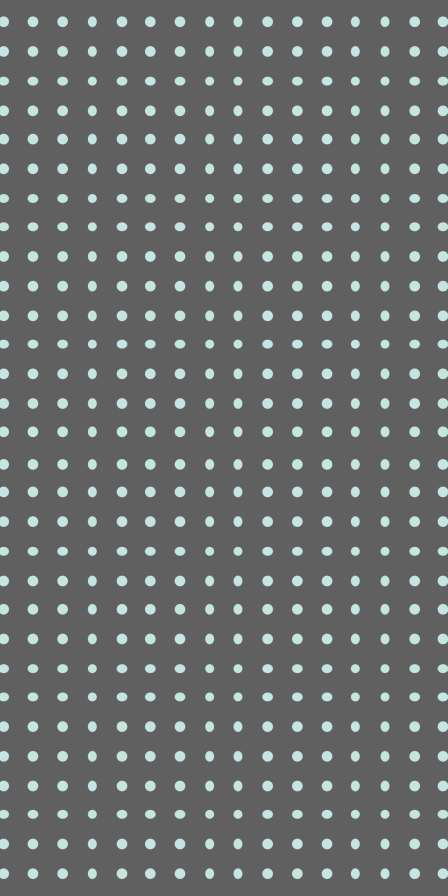
Give the GLSL for this pattern, as a Shadertoy shader.

```glsl
const float UNITS = 384.0;                  // units across the canvas width
const float PITCH = 25.1;                   // spacing between dots
const float TILE = 403.0;                   // length of one block of dots
const float LAST = 15.0;                    // last dot index in a block
const vec2 FIRST = vec2(28.6, 19.0);        // first dot of a block, from top left
const vec2 SEAM_SHIFT = vec2(1.0, 2.5);     // offset of the last dot in a block
const float WIDE = 4.55;                    // full radius
const float NARROW = 3.8;                   // squeezed radius
const vec2 SQUEEZE_MID = vec2(0.61, 0.575); // phase window of squeezed lines
const vec2 SQUEEZE_HALF = vec2(0.16, 0.125);
const float SQUEEZE_STEP = 0.21;
const float DRIFT_STEP = 0.29;
const float DRIFT = 1.2;                    // uneven spacing
const float TINT_RANGE = 0.02;
const vec3 GROUND = vec3(0.376);
const vec3 DOT = vec3(0.77, 0.90, 0.885);

float hash(vec2 p) {
    vec3 q = fract(p.xyx * 0.1031);
    q += dot(q, q.yzx + 33.33);
    return fract((q.x + q.y) * q.z);
}

// Approximate signed distance to an axis-aligned ellipse
float ellipse(vec2 p, vec2 radius) {
    return (length(p / radius) - 1.0) * min(radius.x, radius.y);
}

// Centre offset of each column and row within its cell
vec2 spacingDrift(vec2 index) {
    vec2 phase = fract(index * DRIFT_STEP + 0.1);
    return (phase - 0.4) * DRIFT + SEAM_SHIFT * step(LAST, index);
}

// Some columns are thinner and some rows are flatter
vec2 dotRadius(vec2 index) {
    vec2 phase = fract((index + 1.0) * SQUEEZE_STEP);
    vec2 squeezed = step(abs(phase - SQUEEZE_MID), SQUEEZE_HALF);
    return mix(vec2(WIDE), vec2(NARROW), squeezed);
}

void mainImage(out vec4 fragColor, in vec2 fragCoord) {
    float pixel = UNITS / iResolution.x;
    vec2 p = vec2(fragCoord.x, iResolution.y - fragCoord.y) * pixel;

    // Repeat blocks, then dots inside each block
    vec2 start = p - FIRST + 0.5 * PITCH;
    vec2 block = floor(start / TILE);
    vec2 local = start - block * TILE;
    vec2 index = min(floor(local / PITCH), LAST);
    vec2 offset = local - (index + 0.5) * PITCH - spacingDrift(index);

    // Smooth coverage and a faint tint per dot
    float dist = ellipse(offset, dotRadius(index));
    float cover = 1.0 - smoothstep(-0.7 * pixel, 0.7 * pixel, dist);
    float tint = hash(index + (block + 2.0) * (LAST + 1.0)) - 0.5;
    vec3 dotColor = DOT + vec3(0.0, 0.0, tint * TINT_RANGE);

    fragColor = vec4(mix(GROUND, dotColor, cover), 1.0);
}
```
